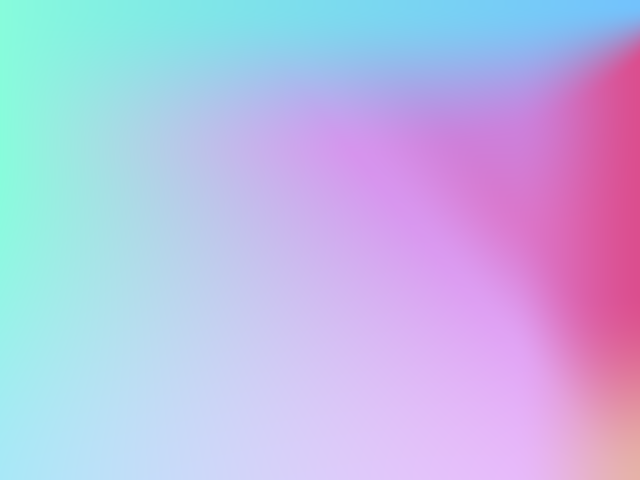
Reproduce this background procedurally as a Shadertoy shader.

```glsl
#define RIDGE_START 0.36
#define RIDGE_SLOPE 0.60
#define PINK_WIDTH 0.20
#define CRIMSON_START 0.80
#define SKY_TOP 0.01
#define SKY_DEPTH 0.34
#define SKY_TAPER 0.21

const vec3 MINT = vec3(0.53, 0.99, 0.86);
const vec3 AQUA = vec3(0.66, 0.91, 0.97);
const vec3 SKY = vec3(0.45, 0.76, 0.99);
const vec3 MIST = vec3(0.72, 0.79, 0.91);
const vec3 LAVENDER = vec3(0.855, 0.81, 0.98);
const vec3 ORCHID = vec3(0.84, 0.58, 0.93);
const vec3 LILAC = vec3(0.91, 0.69, 0.98);
const vec3 VIOLET = vec3(0.79, 0.51, 0.87);
const vec3 PINK = vec3(0.86, 0.46, 0.79);
const vec3 CRIMSON = vec3(0.86, 0.30, 0.55);
const vec3 PEACH = vec3(0.90, 0.70, 0.65);

// Smooth curve through three colours at s = 0, 0.5 and 1
vec3 threeStops(vec3 a, vec3 b, vec3 c, float s) {
    return a * (1.0 - s) * (1.0 - 2.0 * s)
         + b * 4.0 * s * (1.0 - s)
         + c * s * (2.0 * s - 1.0);
}

// Pastel field left of the diagonal ridge, warm field right of it
vec3 bodyColor(float x, float depth) {
    float ridge = RIDGE_START + RIDGE_SLOPE * depth;
    float fade = smoothstep(0.3, 1.05, depth);
    vec3 color = threeStops(mix(MINT, AQUA, fade),
                            mix(MIST, LAVENDER, fade),
                            mix(ORCHID, LILAC, fade),
                            clamp(x / ridge, 0.0, 1.0));

    vec3 pink = mix(VIOLET, PINK, smoothstep(0.2, 0.5, depth));
    color = mix(color, pink, smoothstep(0.0, PINK_WIDTH, x - ridge));

    vec3 rim = mix(CRIMSON, PEACH, smoothstep(0.6, 1.0, depth));
    return mix(color, rim, smoothstep(CRIMSON_START, 1.02, x));
}

void mainImage(out vec4 fragColor, in vec2 fragCoord) {
    vec2 uv = fragCoord / iResolution.xy;
    float depth = 1.0 - uv.y;

    // Sky band along the top, thinning toward the right
    vec3 sky = mix(MINT, SKY, pow(uv.x, 0.85));
    float skyEnd = SKY_DEPTH - SKY_TAPER * pow(uv.x, 6.0);
    float body = smoothstep(SKY_TOP, skyEnd, depth);

    fragColor = vec4(mix(sky, bodyColor(uv.x, depth), body), 1.0);
}
```
